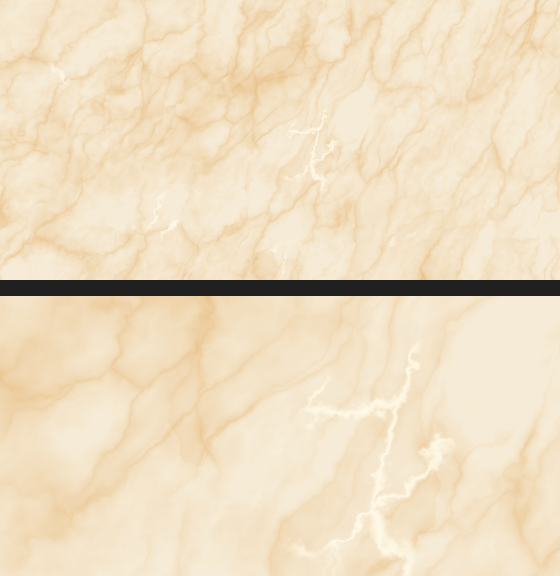
Top, the full canvas; bottom, a detail of the centre.
This texture is drawn by a Shadertoy shader. Its source:

```glsl
vec2 hash2(vec2 p) {
    vec3 q = fract(p.xyx * vec3(0.1031, 0.1030, 0.0973));
    q += dot(q, q.yzx + 33.33);
    return fract((q.xx + q.yz) * q.zy);
}

float gradientNoise(vec2 p) {
    vec2 i = floor(p), f = p - i;
    vec2 u = f * f * f * (f * (f * 6.0 - 15.0) + 10.0);
    vec2 x = vec2(1, 0), y = vec2(0, 1);
    float a = dot(hash2(i) * 2.0 - 1.0, f);
    float b = dot(hash2(i + x) * 2.0 - 1.0, f - x);
    float c = dot(hash2(i + y) * 2.0 - 1.0, f - y);
    float d = dot(hash2(i + 1.0) * 2.0 - 1.0, f - 1.0);
    return 1.4 * mix(mix(a, b, u.x), mix(c, d, u.x), u.y);
}

float fbm(vec2 p) {
    float sum = 0.0, amplitude = 0.6;
    for (int i = 0; i < 5; i++) {
        sum += amplitude * gradientNoise(p);
        p = mat2(1.6, 1.2, -1.2, 1.6) * p + 17.3;
        amplitude *= 0.55;
    }
    return sum;
}

// x: distance to the nearest cell border, y: random value of the cell
vec2 cells(vec2 p) {
    vec2 i = floor(p), f = p - i, nearest = vec2(0), home = vec2(0);
    float best = 9.0, border = 9.0;
    for (int y = -1; y <= 1; y++)
    for (int x = -1; x <= 1; x++) {
        vec2 g = vec2(x, y);
        vec2 r = g + hash2(i + g) - f;
        if (dot(r, r) < best) {
            best = dot(r, r);
            nearest = r;
            home = g;
        }
    }
    for (int y = -2; y <= 2; y++)
    for (int x = -2; x <= 2; x++) {
        vec2 g = home + vec2(x, y);
        vec2 r = g + hash2(i + g) - f;
        vec2 gap = r - nearest;
        if (dot(gap, gap) > 0.0001)
            border = min(border, dot(0.5 * (r + nearest), normalize(gap)));
    }
    return vec2(border, hash2(i + home + 71.0).x);
}

void mainImage(out vec4 fragColor, in vec2 fragCoord) {
    vec2 p = fragCoord / iResolution.y;

    // Slanted grain, flatter at the left and steeper at the right
    vec2 grain = vec2(dot(p, vec2(0.85, -0.53)) + 0.15 * (p.x - 1.0) * (p.x - 1.0),
                      dot(p, vec2(0.53, 0.85)));
    vec2 warp = vec2(fbm(p * 4.0 + 3.0), fbm(p * 4.0 + 41.0));
    vec2 jitter = vec2(fbm(p * 17.0 + 9.0), fbm(p * 17.0 + 63.0));
    vec2 bent = grain + 0.08 * warp + 0.016 * jitter;

    // Cloudy ground with streaks along the grain
    float cloud = fbm(p * 2.2 + 5.0);
    float streak = fbm(bent * vec2(15.0, 5.0) + 27.0);
    float fineStreak = fbm(bent * vec2(38.0, 13.0) + 44.0);
    float mottle = fbm(p * 32.0 + 80.0);
    float tone = 0.07 + 0.26 * cloud + 0.27 * streak + 0.14 * fineStreak + 0.15 * mottle;

    // Large and small cells with tan veins between them
    vec2 large = cells(bent * vec2(7.0, 2.7) + 12.0);
    vec2 small = cells((bent + 0.015 * warp.yx) * vec2(15.0, 5.5) + 31.0);
    float largeFade = smoothstep(-0.35, 0.35, fbm(p * 3.0 + 55.0));
    float smallFade = smoothstep(-0.25, 0.35, fbm(p * 2.7 + 19.0));
    tone += 0.2 * (large.y - 0.5) + 0.16 * (small.y - 0.5) * smallFade;
    tone += (0.28 * exp(-large.x * 8.0) + 0.34 * exp(-large.x * 26.0)) * mix(0.25, 1.0, largeFade);
    tone += (0.2 * exp(-small.x * 7.0) + 0.3 * exp(-small.x * 16.0)) * smallFade;

    // Wide tan drift along the main diagonal
    float drift = p.y - 0.2 - 0.55 * p.x + 0.25 * warp.x;
    tone += 0.22 * exp(-drift * drift * 130.0) * smoothstep(1.5, 0.9, p.x);

    vec3 cream = vec3(0.966, 0.922, 0.838);
    vec3 tan_ = vec3(0.915, 0.765, 0.55);
    vec3 color = mix(cream, tan_, clamp(tone, 0.0, 1.0));

    // Sparse jagged white cracks, gathered near the middle
    vec2 away = (p - vec2(1.1, 0.46)) * vec2(1.0, 1.4);
    float place = fbm(p * 2.6 + 90.0) + 0.6 * exp(-dot(away, away) * 18.0);
    vec2 crackCell = cells((grain + 0.05 * warp + 0.04 * jitter) * vec2(10.0, 4.0) + 50.0);
    float width = 0.05 + 0.05 * smoothstep(-0.2, 0.4, mottle);
    float crack = smoothstep(width, 0.0, crackCell.x) * smoothstep(0.28, 0.5, place);
    color = mix(color, vec3(1.0, 0.98, 0.91), 0.9 * crack);

    fragColor = vec4(color, 1.0);
}
```
